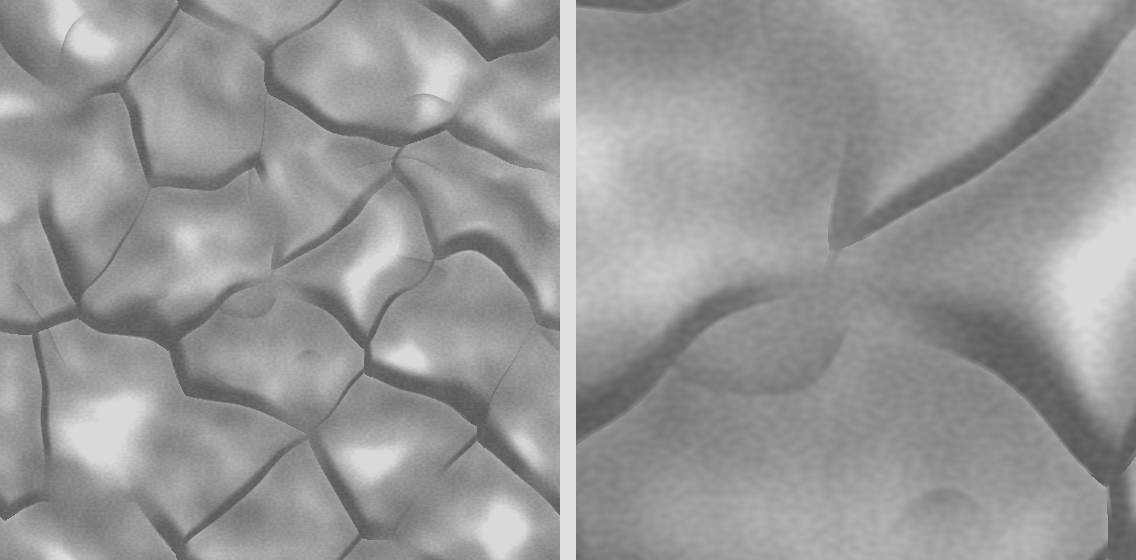
Left: the whole. Right: its middle third, enlarged.
Give the GLSL for this texture map, as a three.js fragment shader.

```glsl
// Grey sculpted hide: jittered diamond cells with shaded lower rims and soft lumps.
// Cellular noise on a 45 degree lattice gives the plates; wrapped gradient noise
// bends them, lights the lumps, folds the surface and adds a fine woven grain.
varying vec2 vUv;

const float TAU = 6.2831853;
const float PLATES = 3.0;               // diamonds across the canvas
const vec2 LIGHT = vec2(0.36, 0.93);    // direction towards the light
const float GROOVE_TONE = 0.365;
const float BASE_TONE = 0.55;

vec2 hash2(vec2 p, float seed) {
  vec3 q = fract(vec3(p.xyx + seed) * vec3(0.1031, 0.1030, 0.0973));
  q += dot(q, q.yzx + 33.33);
  return fract((q.xx + q.yz) * q.zy);
}

float cornerSlope(vec2 cell, vec2 offset, vec2 period, float seed) {
  float angle = TAU * hash2(mod(cell, period), seed).x;
  return dot(vec2(cos(angle), sin(angle)), offset);
}

// Gradient noise, about -0.7 to 0.7, repeating a whole number of times
float waveNoise(vec2 uv, vec2 period, float seed) {
  vec2 p = uv * period;
  vec2 i = floor(p), f = fract(p);
  vec2 s = f * f * f * (f * (f * 6.0 - 15.0) + 10.0);
  vec2 e = vec2(1.0, 0.0);
  float low = mix(cornerSlope(i, f, period, seed),
                  cornerSlope(i + e.xy, f - e.xy, period, seed), s.x);
  float high = mix(cornerSlope(i + e.yx, f - e.yx, period, seed),
                   cornerSlope(i + e.xx, f - e.xx, period, seed), s.x);
  return mix(low, high, s.y);
}

float lumps(vec2 uv) {
  return waveNoise(uv, vec2(7.0), 3.0) + 0.45 * waveNoise(uv, vec2(13.0), 8.0);
}

// Bends the plates; the bending swells and calms once over the height
vec2 bend(vec2 uv) {
  float amount = mix(0.03, 0.085, 0.5 - 0.5 * cos(TAU * (uv.y - 0.15)));
  vec2 broad = vec2(waveNoise(uv, vec2(4.0), 11.0), waveNoise(uv, vec2(4.0), 17.0));
  vec2 small = vec2(waveNoise(uv, vec2(9.0), 23.0), waveNoise(uv, vec2(9.0), 29.0));
  return uv + amount * (broad + 0.4 * small);
}

// Plate centre on the diagonal lattice, wrapped to the canvas
vec2 plateCentre(vec2 cell, float jitter) {
  vec2 id = floor(mod(vec2(cell.x + cell.y, cell.x - cell.y) + 0.5, 2.0 * PLATES));
  return cell + 0.5 + jitter * (hash2(id, 41.0) - 0.5);
}

// x: distance to the plate edge, y: shaded band, z: lit rim
vec3 plates(vec2 uv, float jitter, float bandWidth) {
  vec2 q = PLATES * vec2(uv.x + uv.y, uv.x - uv.y);
  vec2 home = floor(q), nearest = vec2(9.0);
  for (int j = -1; j <= 1; j++) {
    for (int i = -1; i <= 1; i++) {
      vec2 r = plateCentre(home + vec2(float(i), float(j)), jitter) - q;
      if (dot(r, r) < dot(nearest, nearest)) nearest = r;
    }
  }
  vec3 result = vec3(9.0, 0.0, 0.0);
  for (int j = -2; j <= 2; j++) {
    for (int i = -2; i <= 2; i++) {
      vec2 r = plateCentre(home + vec2(float(i), float(j)), jitter) - q;
      vec2 gap = r - nearest;
      if (dot(gap, gap) > 0.0001) {
        vec2 n = normalize(gap);
        float d = dot(0.5 * (r + nearest), n);
        float away = -dot(vec2(n.x + n.y, n.x - n.y) * 0.7071, LIGHT);
        float width = bandWidth * smoothstep(-0.05, 1.0, away) + 0.001;
        float band = smoothstep(0.0, 0.014, d) * (1.0 - smoothstep(0.5 * width, 1.15 * width, d));
        float rim = exp(-d / 0.03) * smoothstep(0.1, 0.8, -away);
        result.x = min(result.x, d);
        result.y = max(result.y, band * smoothstep(0.0, 0.3, away));
        result.z = max(result.z, rim);
      }
    }
  }
  return result;
}

// Dark fold with one crisp side, present only in patches
float fold(vec2 uv) {
  float side = waveNoise(uv, vec2(5.0, 6.0), 53.0) - 0.06;
  float patchy = smoothstep(0.08, 0.3, waveNoise(uv, vec2(6.0), 59.0));
  return patchy * smoothstep(0.0, 0.02, side) * exp(-max(side, 0.0) / 0.07);
}

void main() {
  vec2 uv = bend(vUv);

  // Plates with bands that thin out and fade along their length
  float variation = waveNoise(vUv, vec2(5.0), 67.0);
  vec3 plate = plates(uv, 0.55, 0.15 * (1.0 + 0.7 * variation));
  float strength = smoothstep(-0.4, 0.1, variation + 0.2 * waveNoise(vUv, vec2(16.0), 71.0));
  float dome = smoothstep(0.0, 0.36, plate.x);

  // Soft lumps lit from above
  float height = lumps(uv);
  float relief = height - lumps(uv + 0.02 * LIGHT);
  float tone = BASE_TONE + 0.09 * dome + 0.11 * height + 0.2 * relief;
  tone += 0.21 * smoothstep(0.0, 0.45, height) * dome;
  tone += 0.09 * plate.z * strength;

  // Folds and grooves
  tone = mix(tone, 0.42, 0.65 * fold(uv));
  tone = mix(tone, GROOVE_TONE, 0.9 * plate.y * strength);

  // Brushed smudges and woven grain
  tone += 0.035 * waveNoise(uv, vec2(34.0, 26.0), 79.0);
  tone += 0.045 * waveNoise(vUv, vec2(150.0, 210.0), 83.0);
  gl_FragColor = vec4(vec3(clamp(tone, 0.28, 0.85)), 1.0);
}
```
